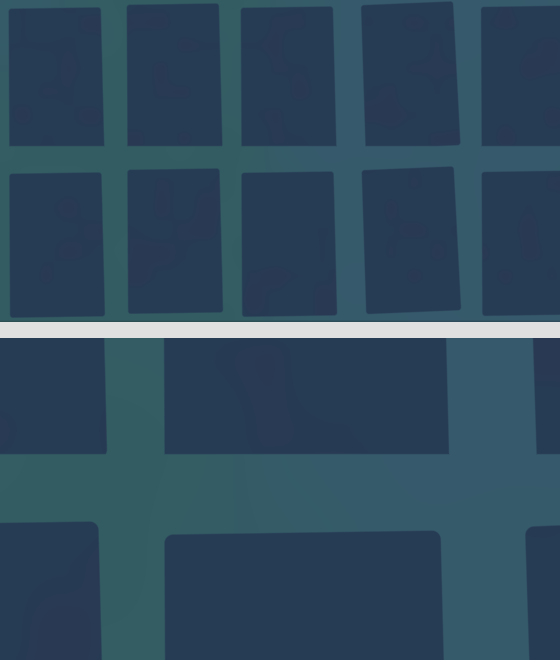
Top: the whole. Bottom: its middle third, enlarged.
A Shadertoy shader for this pattern:

```glsl
// Two rows of slightly crooked navy cards on a muted teal wall.

float hash(vec2 p) {
    return fract(sin(dot(p, vec2(127.1, 311.7))) * 43758.5453);
}

float noise(vec2 p) {
    vec2 i = floor(p), f = fract(p);
    f = f * f * (3.0 - 2.0 * f);
    return mix(mix(hash(i), hash(i + vec2(1, 0)), f.x),
               mix(hash(i + vec2(0, 1)), hash(i + vec2(1, 1)), f.x), f.y);
}

// Rounded card, a little wider at its base, turned by a small angle.
float cardDistance(vec2 p, float tilt) {
    float c = cos(tilt), s = sin(tilt);
    p = vec2(c * p.x + s * p.y, c * p.y - s * p.x);
    float radius = 0.009;
    vec2 halfSize = vec2(0.1451 - 0.01 * p.y, 0.2234);
    vec2 q = abs(p) - halfSize + radius;
    return length(max(q, 0.0)) + min(max(q.x, q.y), 0.0) - radius;
}

// Teal in the lower left, drifting to slate blue on the right and top left.
vec3 wallColor(vec2 uv) {
    float blue = smoothstep(0.65, 1.1, uv.x);
    blue = max(blue, 0.8 * smoothstep(0.45, 0.0, length(uv - vec2(0.0, 1.0))));
    blue = clamp(blue + 0.4 * (noise(uv * 9.0) - 0.5), 0.0, 1.0);
    return mix(vec3(0.198, 0.362, 0.385), vec3(0.21, 0.352, 0.418), blue);
}

void mainImage(out vec4 fragColor, in vec2 fragCoord) {
    vec2 uv = fragCoord / iResolution.y;
    float pixel = 1.0 / iResolution.y;

    // Grid cell and its centre; the upper row sits a touch to the left.
    vec2 pitch = vec2(0.3667, 0.5125);
    vec2 cell = floor((uv + vec2(0.008, 0.009)) / pitch);
    vec2 center = vec2(0.1753, 0.2472) + cell * pitch;
    center.x -= 0.002 * cell.y;

    // Each column hangs a bit differently; the third is shifted, the fourth leans.
    float alternate = 2.0 * mod(cell.x, 2.0) - 1.0;
    center.y += 0.0054 * alternate + 0.0014 * (cell.x - 2.0);
    center.x -= 0.0125 * float(cell.x == 2.0);
    float tilt = 0.015 + 0.027 * float(cell.x == 3.0);

    // The upper row is cut straight along its base.
    float d = cardDistance(uv - center, tilt);
    if (cell.y > 0.5) d = max(d, 0.5465 - uv.y);

    // Faint blotches on the cards.
    vec3 card = vec3(0.15, 0.23, 0.33);
    card += vec3(0.012, -0.006, 0.0) * smoothstep(0.65, 0.95, noise(uv * 14.0 + 3.0));

    vec3 color = mix(card, wallColor(uv), smoothstep(-pixel, pixel, d));

    // Thin shade along the bottom edge.
    color *= 1.0 - 0.15 * smoothstep(0.007, 0.002, uv.y);
    fragColor = vec4(color, 1.0);
}
```
